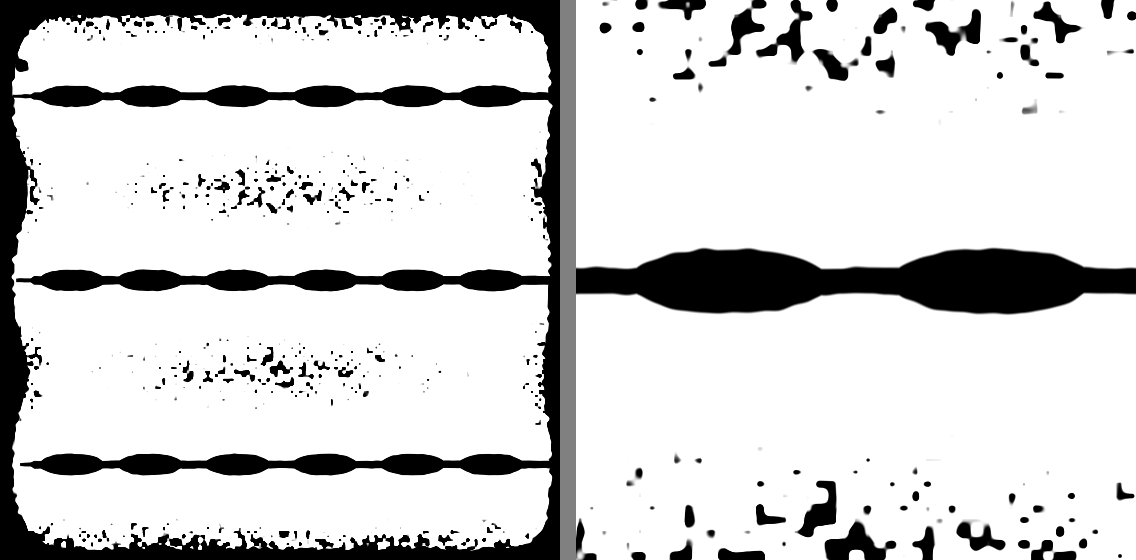
Left: the whole. Right: its middle third, enlarged.
Reproduce this pattern procedurally as a three.js fragment shader.

```glsl
// Three rows of six black beads on lines, on a worn white panel with a ragged black frame.
varying vec2 vUv;

const vec3 PAPER = vec3(1.0);
const vec3 INK = vec3(0.0);
const float SOFT = 0.001;

const float ROWS = 3.0;
const float ROW_START = 0.1705;
const float ROW_PITCH = 0.3288;
const float LINE_HALF = 0.0078;
const float TAIL_HALF = 0.0032;
const float TAIL_END = 0.062;

const float BEADS = 6.0;
const float BEAD_MIDDLE = 0.5025;
const float BEAD_PITCH = 0.1563;
const float OUTER_PULL = 0.0165;
const vec2 BEAD_HALF = vec2(0.055, 0.019);

const vec2 PANEL_MIN = vec2(0.024, 0.021);
const vec2 PANEL_MAX = vec2(0.983, 0.971);
const float CORNER = 0.065;
const vec2 PINCH = vec2(0.027, 0.013);
const float RAGGED = 0.009;

const float GRAIN = 140.0;
const float WEAR_STRENGTH = 0.37;
const vec2 BAND_SPREAD = vec2(0.24, 0.045);
const vec3 BLEMISH = vec3(0.039, 0.883, 0.012);

float hash(vec2 p) {
  return fract(sin(dot(p, vec2(127.1, 311.7))) * 43758.5453);
}

float noise(vec2 p) {
  vec2 i = floor(p);
  vec2 f = fract(p);
  f = f * f * (3.0 - 2.0 * f);
  float low = mix(hash(i), hash(i + vec2(1.0, 0.0)), f.x);
  float high = mix(hash(i + vec2(0.0, 1.0)), hash(i + 1.0), f.x);
  return mix(low, high, f.y);
}

float bell(float x) {
  return exp(-x * x);
}

// Ink coverage from a signed distance, negative inside.
float cover(float d) {
  return 1.0 - smoothstep(-SOFT, SOFT, d);
}

// Distance to the nearest row: a line that swells into beads.
float beadedRow(vec2 p) {
  float row = clamp(floor((p.y - ROW_START) / ROW_PITCH + 0.5), 0.0, ROWS - 1.0);
  float y = abs(p.y - ROW_START - row * ROW_PITCH);
  float halfLine = LINE_HALF - 0.001 * abs(row - 1.0);
  halfLine = mix(TAIL_HALF, halfLine, smoothstep(TAIL_END - 0.008, TAIL_END, p.x));

  float swell = 0.0;
  for (float i = 0.0; i < BEADS; i++) {
    float k = i - 0.5 * (BEADS - 1.0);
    float pull = abs(k) > 2.0 ? sign(k) * OUTER_PULL : 0.0;
    float t = abs(p.x - BEAD_MIDDLE - k * BEAD_PITCH + pull) / BEAD_HALF.x;
    swell = max(swell, 1.0 - t * t * t);
  }
  float thickness = mix(halfLine, BEAD_HALF.y, swell);
  float wobble = 0.0016 * (noise(p * 110.0 + row * 17.0) - 0.5);
  float start = 0.022 + 0.007 * (ROWS - 1.0 - row);
  return max(y - thickness + wobble, start - p.x);
}

// 0 on the rows, 1 midway between them.
float pinchAt(float y) {
  float wave = 0.5 - 0.5 * cos(6.28318 * (y - ROW_START) / ROW_PITCH);
  return wave * sqrt(wave);
}

void main() {
  vec2 p = vUv;
  float pinch = pinchAt(p.y);

  // Depth inside the panel, with pinched sides and rounded corners
  vec2 fromMin = p - PANEL_MIN - vec2(PINCH.x * pinch, 0.0);
  vec2 fromMax = PANEL_MAX - p - vec2(PINCH.y * pinch, 0.0);
  vec2 inset = min(fromMin, fromMax);
  float depth = CORNER - length(max(CORNER - inset, 0.0));
  float ragged = RAGGED * (noise(p * 95.0) - 0.5);

  // Wear: clouds between the rows, and frayed edges
  float between = fract((p.y - ROW_START) / ROW_PITCH) - 0.5;
  float lastRow = ROW_START + (ROWS - 1.0) * ROW_PITCH;
  float inside = step(ROW_START, p.y) * step(p.y, lastRow);
  float cloud = inside * bell(between * ROW_PITCH / BAND_SPREAD.y);
  cloud *= bell((p.x - 0.5) / BAND_SPREAD.x) * mix(0.9, 1.05, step(0.5, p.y));
  cloud *= 0.75 + 0.5 * noise(p * 18.0);
  float ends = 1.3 * bell(inset.y / 0.032) * (0.75 + 0.45 * noise(p * 14.0 + 5.0));
  float sides = 1.1 * inside * pinch * bell(inset.x / 0.03);
  float wear = max(cloud, max(ends, sides));
  float threshold = 1.0 - WEAR_STRENGTH * wear;
  float specks = smoothstep(threshold - 0.04, threshold + 0.04, noise(p * GRAIN));
  specks *= smoothstep(0.05, 0.2, wear);

  // Combine the inked parts
  float ink = max(cover(depth + ragged), cover(beadedRow(p)));
  float spot = length(p - BLEMISH.xy) - BLEMISH.z + 0.5 * ragged;
  ink = max(ink, max(specks, cover(spot)));
  gl_FragColor = vec4(mix(PAPER, INK, ink), 1.0);
}
```
